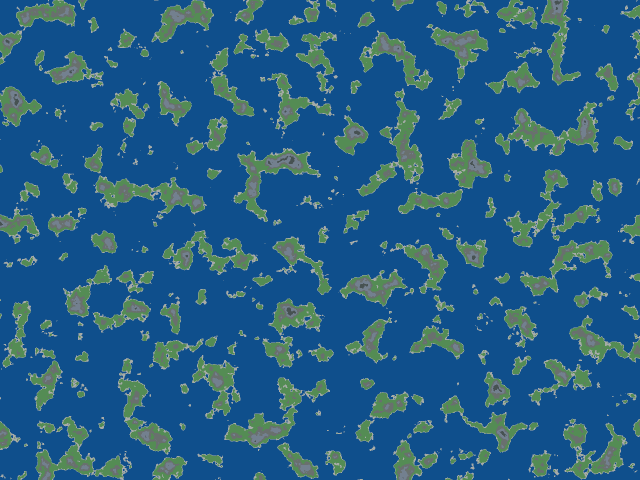
Reproduce this texture procedurally as a WebGL 1 fragment shader.

```glsl
precision highp float;
// Draws a map of scattered islands: sea, pale beaches, grass and rocky peaks.

uniform vec2 u_resolution;

const float CELLS_PER_HEIGHT = 16.0;
const int OCTAVES = 5;
const int SAMPLES = 2; // per axis

const vec3 SEA = vec3(0.06, 0.31, 0.55);
const vec3 BEACH = vec3(0.65, 0.67, 0.66);
const vec3 GRASS = vec3(0.33, 0.55, 0.33);
const vec3 ROCK = vec3(0.41, 0.44, 0.43);
const vec3 SLATE = vec3(0.45, 0.50, 0.56);
const vec3 SUMMIT = vec3(0.28, 0.32, 0.32);

// Unit gradient with a pseudo-random direction for a lattice point
vec2 randomGradient(vec2 cell) {
  vec3 p = fract(cell.xyx * vec3(0.1031, 0.1030, 0.0973));
  p += dot(p, p.yzx + 33.33);
  float angle = 6.28318 * fract((p.x + p.y) * p.z);
  return vec2(cos(angle), sin(angle));
}

float gradientNoise(vec2 p) {
  vec2 cell = floor(p);
  vec2 f = p - cell;
  vec2 blend = f * f * f * (f * (f * 6.0 - 15.0) + 10.0);
  vec2 right = vec2(1.0, 0.0);
  vec2 up = vec2(0.0, 1.0);
  float a = dot(randomGradient(cell), f);
  float b = dot(randomGradient(cell + right), f - right);
  float c = dot(randomGradient(cell + up), f - up);
  float d = dot(randomGradient(cell + 1.0), f - 1.0);
  return mix(mix(a, b, blend.x), mix(c, d, blend.x), blend.y);
}

// Fractal sum; each octave is turned and shifted to hide the lattice
float elevation(vec2 p, float gain) {
  mat2 turnAndDouble = 2.0 * mat2(0.8, 0.6, -0.6, 0.8);
  float height = 0.0;
  float amplitude = 1.0;
  for (int i = 0; i < OCTAVES; i++) {
    height += amplitude * gradientNoise(p);
    p = turnAndDouble * p + vec2(17.3, 9.7);
    amplitude *= gain;
  }
  return height;
}

// Flat colour bands by height
vec3 terrainColor(float height) {
  vec3 color = mix(SEA, BEACH, step(0.18, height));
  color = mix(color, GRASS, step(0.225, height));
  color = mix(color, ROCK, step(0.41, height));
  color = mix(color, SLATE, step(0.52, height));
  return mix(color, SUMMIT, step(0.67, height));
}

void main() {
  // Average a small grid of samples to smooth the coastlines
  vec3 color = vec3(0.0);
  for (int j = 0; j < SAMPLES; j++) {
    for (int i = 0; i < SAMPLES; i++) {
      vec2 offset = (vec2(float(i), float(j)) + 0.5) / float(SAMPLES) - 0.5;
      vec2 uv = (gl_FragCoord.xy + offset) / u_resolution.y;
      vec2 mapPoint = uv * CELLS_PER_HEIGHT + vec2(41.0, 23.0);
      color += terrainColor(elevation(mapPoint, 0.5));
    }
  }
  gl_FragColor = vec4(color / float(SAMPLES * SAMPLES), 1.0);
}
```
